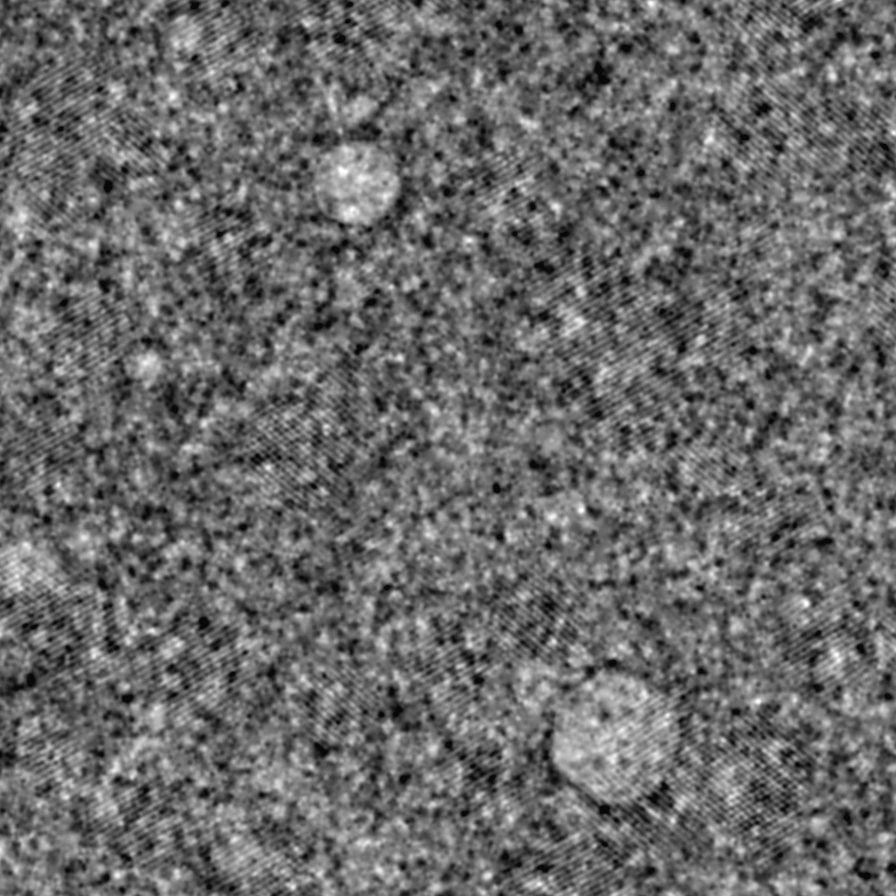
A WebGL 2 fragment shader for this texture:

```glsl
#version 300 es
precision highp float;
// Grainy grey micrograph: soft speckle, faint hatching and scattered pale discs with dark rims.

uniform vec2 u_resolution;
out vec4 fragColor;

const float BASE_GREY = 0.408;
const float TAU = 6.28318;

// Speckle layers: cells across the canvas and contrast of each
const float COARSE_CELLS = 34.0, COARSE_CONTRAST = 0.045;
const float GRAIN_CELLS = 92.0, GRAIN_CONTRAST = 0.112;
const float FINE_CELLS = 176.0, FINE_CONTRAST = 0.062;

// Hatching and broad shading
const float HATCH_LINES = 140.0;
const float HATCH_CONTRAST = 0.055;
const float SHADE_CONTRAST = 0.016;

// Discs
const int DISC_COUNT = 40;
const vec2 DISC_START = vec2(0.687, 0.177);
const vec2 DISC_STEP = vec2(0.7103, 0.6171);
const float DISC_JITTER = 0.16;
const float LARGEST_RADIUS = 0.069;
const float SHRINK_RATE = 0.55;
const vec2 SMALL_RADIUS = vec2(0.007, 0.025);
const float DISC_EDGE = 0.004;
const float RIM_WIDTH = 0.009;
const float RIM_DARKNESS = 0.13;

vec3 hash3(vec2 p) {
    vec3 q = fract(p.xyx * vec3(0.1031, 0.1030, 0.0973));
    q += dot(q, q.yxz + 33.33);
    return fract((q.xxy + q.yzz) * q.zyx);
}

// Cellular noise: one soft light or dark spot per cell, about unit deviation
float speckle(vec2 p, float seed) {
    vec2 cell = floor(p);
    float sum = 0.0;
    for (int y = -1; y <= 1; y++) {
        for (int x = -1; x <= 1; x++) {
            vec2 corner = cell + vec2(x, y);
            vec3 h = hash3(corner + seed);
            vec2 d = p - corner - h.xy;
            float falloff = max(1.0 - dot(d, d), 0.0);
            sum += (2.0 * h.z - 1.0) * falloff * falloff * falloff;
        }
    }
    return 2.58 * sum;
}

// Fine parallel lines that fade in and out in patches
float hatch(vec2 p, vec2 normal, float seed) {
    float patchAmount = smoothstep(0.0, 1.8, speckle(p * 9.0, seed));
    float bend = 0.6 * speckle(p * 20.0, seed + 11.0);
    return patchAmount * sin(TAU * HATCH_LINES * dot(p, normal) + bend);
}

// Slow drift of brightness from layered sines
float shading(vec2 p) {
    return sin(5.0 * p.x - 7.0 * p.y + 0.6)
         + 0.7 * sin(9.0 * p.y + 4.0 * p.x + 2.0)
         + 0.6 * sin(13.0 * p.x + 6.0 * p.y + 4.0);
}

// Returns brightness added by discs (x) and how far p lies inside one (y)
vec2 discs(vec2 p, float wobble) {
    float light = 0.0;
    float inside = 0.0;
    for (int i = 0; i < DISC_COUNT; i++) {
        float n = float(i);
        vec3 h = hash3(vec2(n + 3.0, 71.0));
        vec3 k = hash3(vec2(n + 5.0, 137.0));
        float small = step(1.5, n);
        vec2 center = fract(DISC_START + n * DISC_STEP);
        center += small * DISC_JITTER * (h.xy - 0.5);

        // Radii shrink quickly, then settle into a range of small sizes
        float smallRadius = mix(SMALL_RADIUS.x, SMALL_RADIUS.y, h.z * h.z);
        float radius = max(LARGEST_RADIUS * exp2(-SHRINK_RATE * n), smallRadius);
        float strength = mix(0.20, mix(0.08, 0.24, k.x), small);
        strength += 0.12 * smoothstep(0.012, 0.007, radius);

        float edge = DISC_EDGE + 0.002 * small;
        float dist = length(p - center) - radius + 0.0022 * wobble;
        float body = 1.0 - smoothstep(-edge, edge, dist);
        float ring = (dist - RIM_WIDTH) / RIM_WIDTH;
        float rim = exp(-ring * ring) * mix(1.0, 0.45 * k.y, small);
        light += strength * body - RIM_DARKNESS * rim;
        inside = max(inside, body);
    }
    return vec2(light, inside);
}

void main() {
    vec2 p = gl_FragCoord.xy / min(u_resolution.x, u_resolution.y);

    // Speckle from coarse to fine
    float coarse = speckle(p * COARSE_CELLS, 17.0);
    float grain = speckle(p * GRAIN_CELLS, 211.0);
    float fine = speckle(p * FINE_CELLS, 503.0);
    float texture_ = COARSE_CONTRAST * coarse + GRAIN_CONTRAST * grain + FINE_CONTRAST * fine;

    // Two crossing hatch directions
    texture_ += HATCH_CONTRAST * hatch(p, vec2(0.64, 0.77), 31.0);
    texture_ += HATCH_CONTRAST * hatch(p, vec2(-0.50, 0.87), 59.0);

    // Discs sit over the ground and calm its grain a little
    vec2 disc = discs(p, coarse + 0.5 * grain);
    float grey = BASE_GREY + SHADE_CONTRAST * shading(p);
    grey += disc.x + texture_ * (1.0 - 0.2 * disc.y);

    fragColor = vec4(vec3(clamp(grey, 0.03, 1.0)), 1.0);
}
```
